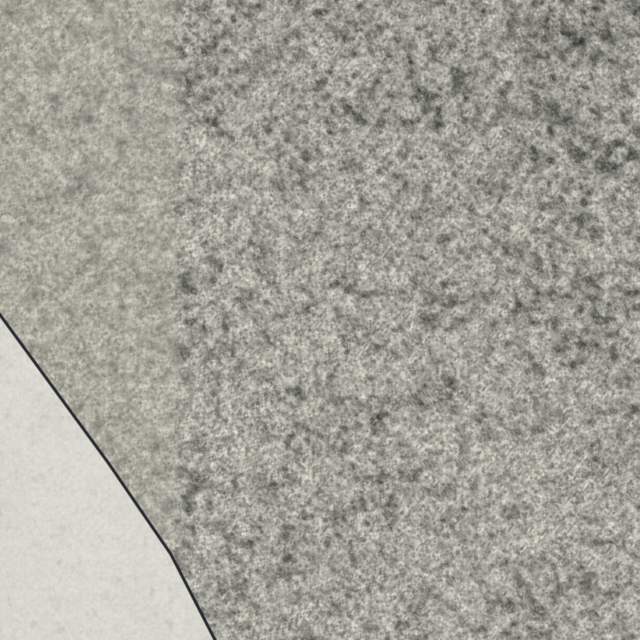
This texture is drawn by a WebGL 2 fragment shader. Its source:

```glsl
#version 300 es
precision highp float;
// Mottled grey stone with a paler left strip, and a pale panel behind a dark seam.

uniform vec2 u_resolution;
out vec4 fragColor;

// Layout, in canvas units
const vec2 SEAM[4] = vec2[4](vec2(0.0, 0.508), vec2(0.169, 0.277),
                             vec2(0.267, 0.134), vec2(0.336, 0.0));
const float SEAM_HALF_WIDTH = 0.0023;
const float STRIP_EDGE = 0.278;
const float STRIP_SOFTNESS = 0.018;

// Colours
const vec3 PANEL_COLOR = vec3(0.845, 0.845, 0.812);
const vec3 SEAM_COLOR = vec3(0.13, 0.13, 0.16);
const vec3 STONE_TINT = vec3(1.0, 1.0, 0.945);
const vec3 STRIP_TINT = vec3(1.0, 0.993, 0.925);

// Stone texture
const float STONE_TONE = 0.668;
const float STRIP_TONE = 0.680;
const float GRAIN_SCALE = 330.0;
const float BLOT_SCALE = 84.0;
const float CLOUD_SCALE = 13.0;
const float GRAIN_DEPTH = 0.50;
const float MOTTLE_DEPTH = 0.16;
const float BLOT_DEPTH = 0.27;

float hash(vec2 p) {
    return fract(sin(dot(p, vec2(127.1, 311.7))) * 43758.5453);
}

float valueNoise(vec2 p) {
    vec2 cell = floor(p);
    vec2 f = fract(p);
    f = f * f * (3.0 - 2.0 * f);
    float low = mix(hash(cell), hash(cell + vec2(1.0, 0.0)), f.x);
    float high = mix(hash(cell + vec2(0.0, 1.0)), hash(cell + 1.0), f.x);
    return mix(low, high, f.y);
}

float fbm(vec2 p) {
    const mat2 TURN = mat2(0.8, 0.6, -0.6, 0.8);
    float sum = 0.0;
    float weight = 0.5;
    for (int i = 0; i < 3; i++) {
        sum += weight * valueNoise(p);
        p = TURN * p * 2.03 + 17.3;
        weight *= 0.55;
    }
    return sum / 0.926;
}

// Signed distance to the convex panel; negative inside
float panelDistance(vec2 p) {
    float d = -1.0;
    for (int i = 0; i < 3; i++) {
        vec2 along = SEAM[i + 1] - SEAM[i];
        d = max(d, dot(p - SEAM[i], normalize(vec2(-along.y, along.x))));
    }
    return d;
}

// Narrow vertical stain centred on x
float streak(vec2 p, float x, float width) {
    float offset = (p.x - x) / width;
    return exp(-offset * offset) * valueNoise(vec2(x * 90.0, p.y * 14.0));
}

vec3 stone(vec2 p, float grain) {
    float open = smoothstep(-STRIP_SOFTNESS, STRIP_SOFTNESS, p.x - STRIP_EDGE);
    float cloud = fbm(p * CLOUD_SCALE + 4.0);
    float mottle = fbm(p * 58.0 + 51.0);

    // Dark blots gather in clouds and thicken toward the upper right
    vec2 slanted = vec2(p.x + 0.25 * p.y, p.y - 0.15 * p.x);
    float blotField = 0.66 * fbm(slanted * BLOT_SCALE) + 0.34 * grain;
    float shade = smoothstep(0.9, 1.9, p.x + p.y);
    float stains = streak(p, 0.287, 0.012) + 0.6 * streak(p, 0.605, 0.005)
                 + 0.6 * streak(p, 0.91, 0.006);
    blotField += 0.2 * (cloud - 0.5) + 0.05 * shade + 0.05 * stains * open;
    blotField = 0.5 - blotField;
    float blots = smoothstep(0.01, 0.24, -blotField);

    float tone = mix(STRIP_TONE, STONE_TONE, open);
    tone += GRAIN_DEPTH * (grain - 0.5) * mix(0.68, 1.0, open);
    tone += MOTTLE_DEPTH * (mottle - 0.5);
    tone -= BLOT_DEPTH * blots * mix(0.5, 1.0, open);
    tone -= 0.02 * shade;

    vec3 tint = mix(STRIP_TINT, STONE_TINT, max(open * 0.8, blots));
    return tone * tint;
}

void main() {
    vec2 p = gl_FragCoord.xy / u_resolution;
    float pixel = 1.0 / min(u_resolution.x, u_resolution.y);

    // Fine diagonal grain shared by both surfaces
    vec2 q = mat2(0.8, 0.6, -0.6, 0.8) * p;
    float grain = 0.55 * valueNoise(q * GRAIN_SCALE * vec2(1.0, 0.8))
                + 0.45 * valueNoise(p * GRAIN_SCALE * 0.55 + 31.0);

    // Pale panel with faint flecks
    float fleck = smoothstep(0.6, 0.9, fbm(p * 75.0 + 9.0));
    vec3 panel = PANEL_COLOR + 0.07 * (grain - 0.5) - 0.05 * fleck;
    panel += 0.03 * (fbm(p * 14.0) - 0.5);

    float d = panelDistance(p);
    vec3 color = mix(panel, stone(p, grain), smoothstep(-pixel, pixel, d));

    // Dark seam along the panel edge
    float seam = 1.0 - smoothstep(-pixel, pixel, abs(d) - SEAM_HALF_WIDTH);
    color = mix(color, SEAM_COLOR, seam * 0.95);
    fragColor = vec4(clamp(color, 0.0, 1.0), 1.0);
}
```
